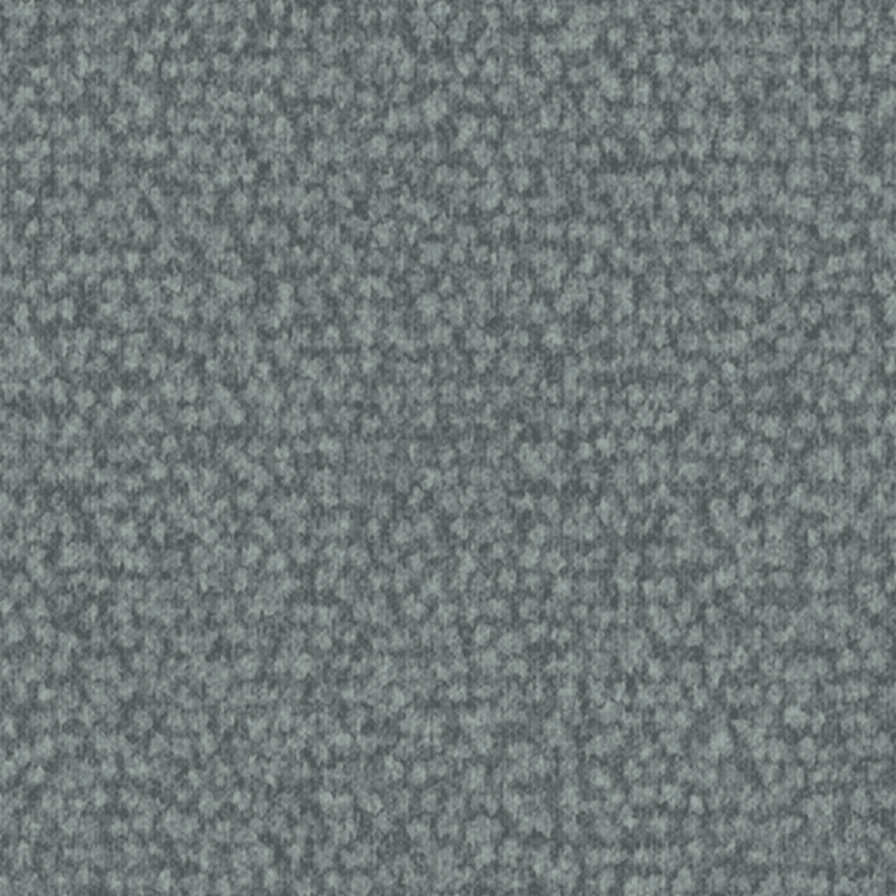
Reproduce this texture procedurally as a Shadertoy shader.

```glsl
const vec3 DARK_TEAL = vec3(0.322, 0.354, 0.351);
const vec3 PALE_TEAL = vec3(0.592, 0.636, 0.627);
const float SPOTS_ACROSS = 33.0;
const float KNIT_COLUMNS = 165.0;

float hash(vec2 p) {
    return fract(sin(dot(p, vec2(127.1, 311.7))) * 43758.5453);
}

float noise(vec2 p) {
    vec2 cell = floor(p);
    vec2 f = fract(p);
    f = f * f * (3.0 - 2.0 * f);
    float low = mix(hash(cell), hash(cell + vec2(1, 0)), f.x);
    float high = mix(hash(cell + vec2(0, 1)), hash(cell + vec2(1, 1)), f.x);
    return mix(low, high, f.y);
}

float signedNoise(vec2 p) {
    return noise(p) - 0.5;
}

// Soft round spots, jittered on staggered rows and blended where they touch
float spots(vec2 p, float jitter) {
    vec2 base = floor(p);
    float gap = 1.0;
    for (int y = -1; y <= 1; y++) {
        for (int x = -1; x <= 1; x++) {
            vec2 id = base + vec2(x, y);
            vec2 shift = vec2(hash(id), hash(id + 57.3)) - 0.5;
            vec2 center = id + 0.5 + shift * jitter;
            center.x += 0.5 * mod(id.y, 2.0) - 0.25;
            float radius = mix(0.46, 0.62, hash(id + 19.7));
            float strength = mix(0.78, 1.0, hash(id + 83.1));
            float d = length(p - center);
            gap *= 1.0 - strength * (1.0 - smoothstep(0.20, radius, d));
        }
    }
    return 1.0 - gap;
}

// Ragged outlines, pulled further along the vertical yarn
vec2 fray(vec2 uv, float amount) {
    vec2 wobble = vec2(signedNoise(uv * 120.0), signedNoise(uv * 110.0 + 31.0));
    float pull = signedNoise(uv * vec2(250.0, 90.0) + 11.0);
    return uv + amount * (wobble + vec2(0.0, 1.2 * pull));
}

// Short slanted fibres
float fibres(vec2 uv, float slope) {
    vec2 across = vec2(uv.x + slope * uv.y, uv.y - slope * uv.x);
    return signedNoise(across * vec2(220.0, 100.0));
}

// Fine knit columns with alternating stitches
float knit(vec2 uv, float columns) {
    float x = uv.x * columns;
    float phase = 3.14159 * mod(floor(x), 2.0);
    float ridge = cos(6.28318 * x);
    float stitch = sin(6.28318 * uv.y * columns * 0.8 + phase);
    return 0.6 * ridge + 0.4 * stitch;
}

void mainImage(out vec4 fragColor, in vec2 fragCoord) {
    vec2 uv = fragCoord / iResolution.y;

    float tone = 0.23 + 0.52 * spots(fray(uv, 0.010) * SPOTS_ACROSS, 0.48);

    // Cloth grain, from faint patches to single threads
    tone += 0.04 * signedNoise(uv * 7.0);
    tone += 0.40 * signedNoise(uv * vec2(220.0, 75.0) + 5.0);
    tone += 0.36 * fibres(uv, -0.75);
    tone += 0.28 * fibres(uv + 3.7, 0.75);
    tone += 0.40 * signedNoise(uv * 270.0 + 17.0);
    tone += 0.07 * knit(uv, KNIT_COLUMNS);

    vec3 color = mix(DARK_TEAL, PALE_TEAL, clamp(tone, -0.05, 1.05));
    fragColor = vec4(color, 1.0);
}
```
